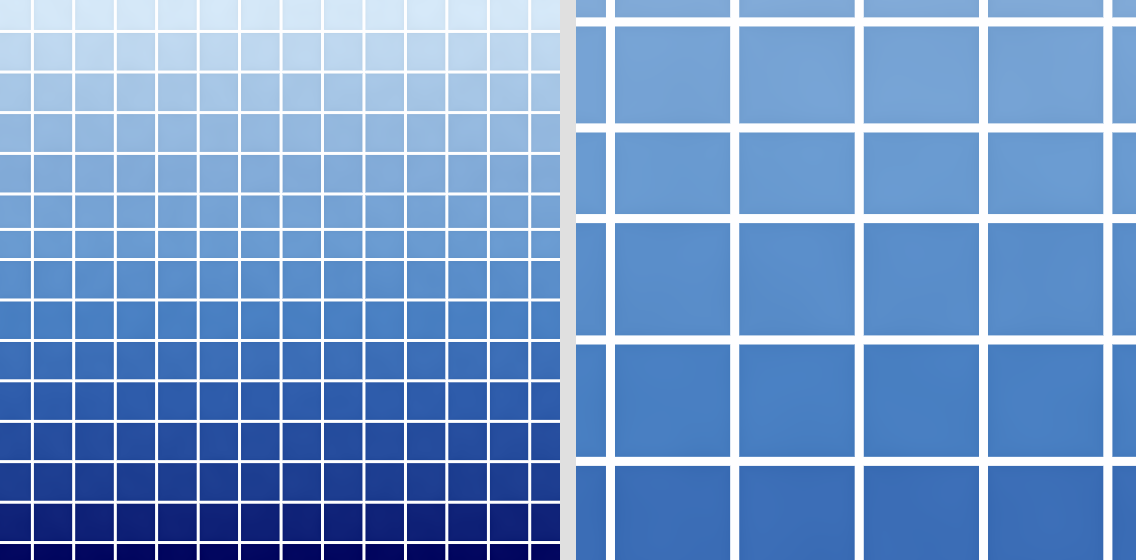
Left: the whole. Right: its middle third, enlarged.
Write a WebGL 1 fragment shader that draws this pattern.

```glsl
precision highp float;
// Square tiles with white grout, stepping from pale blue at the top to navy at the bottom.

uniform vec2 u_resolution;

#define COLUMN_PITCH 0.07403
#define COLUMN_START 0.0577
#define UPPER_PITCH 0.0726
#define LOWER_PITCH 0.0722
#define TOP_LINE 0.944
#define LINE_WIDTH 0.0054
#define ROW_BLEND 0.16
#define EDGE_SHADE 0.022
#define MOTTLE 0.012
#define GROUT vec3(0.995, 0.998, 1.0)

// Lines bounding the two shortened rows in the middle
const float SHORT_TOP = TOP_LINE - 4.0 * UPPER_PITCH;
const float SHORT_MID = 0.5905;
const float SHORT_END = 0.5365;

vec2 hashGradient(vec2 cell) {
    float h = fract(sin(dot(cell, vec2(127.1, 311.7))) * 43758.5);
    return vec2(cos(6.2832 * h), sin(6.2832 * h));
}

float gradientNoise(vec2 p) {
    vec2 i = floor(p), f = fract(p);
    vec2 w = f * f * f * (f * (f * 6.0 - 15.0) + 10.0);
    float a = dot(hashGradient(i), f);
    float b = dot(hashGradient(i + vec2(1, 0)), f - vec2(1, 0));
    float c = dot(hashGradient(i + vec2(0, 1)), f - vec2(0, 1));
    float d = dot(hashGradient(i + vec2(1, 1)), f - vec2(1, 1));
    return mix(mix(a, b, w.x), mix(c, d, w.x), w.y);
}

// Row coordinate counted downwards: whole numbers fall on the grout lines
float rowCoordinate(float y) {
    return min((TOP_LINE - y) / UPPER_PITCH, 4.0)
        + clamp((SHORT_TOP - y) / (SHORT_TOP - SHORT_MID), 0.0, 1.0)
        + clamp((SHORT_MID - y) / (SHORT_MID - SHORT_END), 0.0, 1.0)
        + max((SHORT_END - y) / LOWER_PITCH, 0.0);
}

float rowHeight(float y) {
    if (y > SHORT_TOP) return UPPER_PITCH;
    if (y > SHORT_MID) return SHORT_TOP - SHORT_MID;
    if (y > SHORT_END) return SHORT_MID - SHORT_END;
    return LOWER_PITCH;
}

// Colour stops two rows apart, row 0 at the top
vec3 rowColour(float row) {
    float t = row * 0.5;
    vec3 c = vec3(0.835, 0.910, 0.973);
    c = mix(c, vec3(0.650, 0.775, 0.900), clamp(t, 0.0, 1.0));
    c = mix(c, vec3(0.510, 0.670, 0.847), clamp(t - 1.0, 0.0, 1.0));
    c = mix(c, vec3(0.415, 0.608, 0.820), clamp(t - 2.0, 0.0, 1.0));
    c = mix(c, vec3(0.286, 0.500, 0.762), clamp(t - 3.0, 0.0, 1.0));
    c = mix(c, vec3(0.180, 0.360, 0.670), clamp(t - 4.0, 0.0, 1.0));
    c = mix(c, vec3(0.115, 0.243, 0.568), clamp(t - 5.0, 0.0, 1.0));
    return mix(c, vec3(0.005, 0.020, 0.370), clamp(t - 6.0, 0.0, 1.0));
}

void main() {
    vec2 uv = gl_FragCoord.xy / u_resolution;
    float pixel = 1.0 / min(u_resolution.x, u_resolution.y);

    // Tile coordinates and distance to the nearest grout line
    vec2 grid = vec2((uv.x - COLUMN_START) / COLUMN_PITCH, rowCoordinate(uv.y));
    vec2 inTile = fract(grid);
    vec2 toLine = min(inTile, 1.0 - inTile) * vec2(COLUMN_PITCH, rowHeight(uv.y));
    float edge = min(toLine.x, toLine.y) - 0.5 * LINE_WIDTH;

    // Stepped row colour with a slight ramp inside each tile
    float row = floor(grid.y) + 1.0 + ROW_BLEND * (inTile.y - 0.5);
    vec3 colour = rowColour(row);

    // Darker rims and faint mottling
    colour -= EDGE_SHADE * exp(-max(edge, 0.0) / 0.004);
    colour += MOTTLE * gradientNoise(uv * 24.0);

    float grout = 1.0 - smoothstep(-0.5 * pixel, 0.5 * pixel, edge);
    gl_FragColor = vec4(mix(colour, GROUT, grout), 1.0);
}
```
